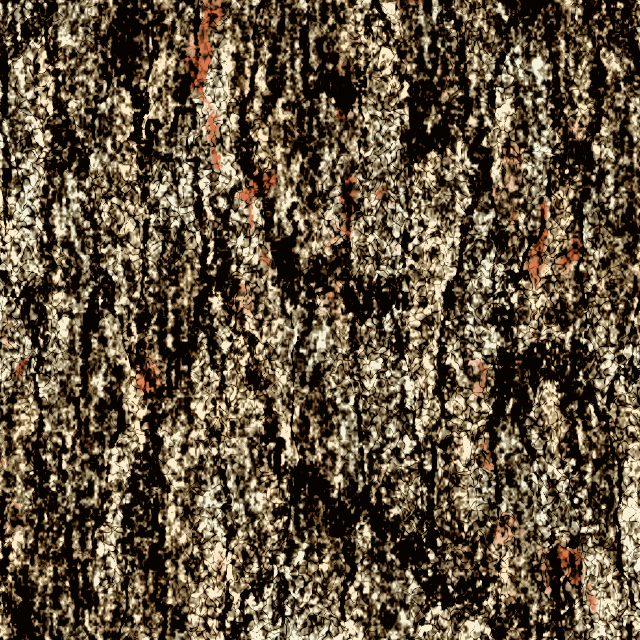
This texture is drawn by a Shadertoy shader. Its source:

```glsl
const vec2 PLATE_SCALE  = vec2(12.0, 2.3);
const vec2 RIDGE_SCALE  = vec2(15.0, 3.2);
const vec2 FLAKE_SCALE  = vec2(76.0, 60.0);
const vec2 STREAK_SCALE = vec2(105.0, 17.0);
const vec2 GRAIN_SCALE  = vec2(140.0, 115.0);
const vec2 RUST_SCALE   = vec2(38.0, 17.0);

const float RIDGE_HEIGHT  = 1.0;
const float FISSURE_DEPTH = 0.65;
const float CRACK_DEPTH   = 0.5;
const float FLAKE_VARIETY = 0.45;
const float STREAK_HEIGHT = 0.95;
const float GRAIN_HEIGHT  = 2.0;
const float TONE_MIDDLE   = -0.27;
const float TONE_GAIN     = 3.9;

const vec3 SHADOW = vec3(0.025, 0.010, 0.000);
const vec3 UMBER  = vec3(0.25, 0.15, 0.05);
const vec3 BARK   = vec3(0.40, 0.33, 0.20);
const vec3 TAN    = vec3(0.57, 0.51, 0.38);
const vec3 PALE   = vec3(0.74, 0.69, 0.56);
const vec3 CREAM  = vec3(0.97, 0.94, 0.84);
const vec3 RUST   = vec3(0.80, 0.27, 0.07);

vec2 hash2(vec2 p) {
    vec3 q = fract(p.xyx * vec3(0.1031, 0.1030, 0.0973));
    q += dot(q, q.yzx + 33.33);
    return fract((q.xx + q.yz) * q.zy);
}

float valueNoise(vec2 p) {
    vec2 cell = floor(p), f = fract(p);
    f = f * f * (3.0 - 2.0 * f);
    float bottom = mix(hash2(cell).x, hash2(cell + vec2(1, 0)).x, f.x);
    float top = mix(hash2(cell + vec2(0, 1)).x, hash2(cell + vec2(1, 1)).x, f.x);
    return mix(bottom, top, f.y);
}

// x: gap between the two nearest centres (0 on a border), y: random id
vec2 cellular(vec2 p) {
    vec2 base = floor(p);
    float nearest = 9.0, second = 9.0, id = 0.0;
    for (int j = -1; j <= 1; j++)
    for (int i = -1; i <= 1; i++) {
        vec2 cell = base + vec2(i, j);
        float d = length(cell + hash2(cell) - p);
        if (d < nearest) {
            second = nearest;
            nearest = d;
            id = hash2(cell + 71.0).y;
        } else {
            second = min(second, d);
        }
    }
    return vec2(second - nearest, id);
}

// Centred noise pair that roughens outlines
vec2 roughness(vec2 p) {
    return vec2(valueNoise(p), valueNoise(p * 0.9 + 19.0)) - 0.5;
}

// Sideways sway of the fibres plus ragged edges
vec2 warp(vec2 p) {
    float sway = 0.008 * sin(9.0 * p.y + 5.0 * p.x) + 0.004 * sin(23.0 * p.y - 14.0 * p.x);
    return p + vec2(sway, 0.0) + roughness(p * vec2(52, 36)) * vec2(0.018, 0.045);
}

vec3 barkRamp(float t) {
    vec3 c = mix(SHADOW, UMBER, smoothstep(0.20, 0.38, t));
    c = mix(c, BARK,  smoothstep(0.38, 0.56, t));
    c = mix(c, TAN,   smoothstep(0.56, 0.74, t));
    c = mix(c, PALE,  smoothstep(0.74, 0.88, t));
    return mix(c, CREAM, smoothstep(0.88, 0.96, t));
}

void mainImage(out vec4 fragColor, in vec2 fragCoord) {
    vec2 uv = fragCoord / iResolution.y;
    vec2 p = warp(uv);

    // Fine fibres and grain
    float streak = 0.7 * valueNoise(p * STREAK_SCALE + 13.0)
                 + 0.5 * valueNoise(uv * STREAK_SCALE * 1.9 + 37.0) - 0.6;
    float grain = 0.55 * valueNoise(uv * GRAIN_SCALE)
                + 0.45 * valueNoise(uv * GRAIN_SCALE * 2.1 + 9.0) - 0.5;

    // Broad ridges and the ragged fissures between plates
    float relief = 0.55 * valueNoise(p * RIDGE_SCALE + 5.0)
                 + 0.45 * valueNoise(p * RIDGE_SCALE * 2.3 + 31.0);
    float ridge = smoothstep(0.32, 0.6, relief);
    vec2 plate = cellular(p * PLATE_SCALE + 3.0);
    float fissureWidth = mix(0.02, 0.25, valueNoise(uv * vec2(11, 5) + 47.0));
    float edge = plate.x + 0.12 * streak + 0.1 * grain;
    float fissure = 1.0 - smoothstep(0.3 * fissureWidth, fissureWidth, edge);

    // Crumbled flakes, strongest on the ridges
    vec2 crumble = roughness(uv * vec2(130, 105)) * 0.85;
    vec2 flake = cellular(mix(uv, p, 0.6) * FLAKE_SCALE + crumble);
    float crack = 1.0 - smoothstep(0.02, 0.3, flake.x);

    float height = RIDGE_HEIGHT * (relief - 0.5)
                 + 0.2 * (plate.y - 0.5)
                 - FISSURE_DEPTH * fissure
                 - CRACK_DEPTH * crack * mix(0.4, 1.1, ridge)
                 + FLAKE_VARIETY * (flake.y - 0.5) * mix(0.5, 1.1, ridge)
                 + STREAK_HEIGHT * streak * mix(1.4, 0.7, ridge)
                 + GRAIN_HEIGHT * grain;
    float tone = 1.0 / (1.0 + exp(-TONE_GAIN * (height - TONE_MIDDLE)));
    vec3 color = barkRamp(tone);

    // Warm and cool drift, with small rare rust stains
    float drift = valueNoise(p * vec2(24, 9) + 83.0);
    color *= mix(vec3(1.04, 0.98, 0.91), vec3(0.98, 1.01, 1.04), drift);
    float rustZone = smoothstep(0.5, 0.75, valueNoise(uv * vec2(9, 3) + 23.0));
    float stain = smoothstep(0.75, 0.95, valueNoise(p * RUST_SCALE + 61.0) + 0.4 * grain);
    color = mix(color, RUST * tone, 0.7 * stain * rustZone);

    fragColor = vec4(clamp(color, 0.0, 1.0), 1.0);
}
```
